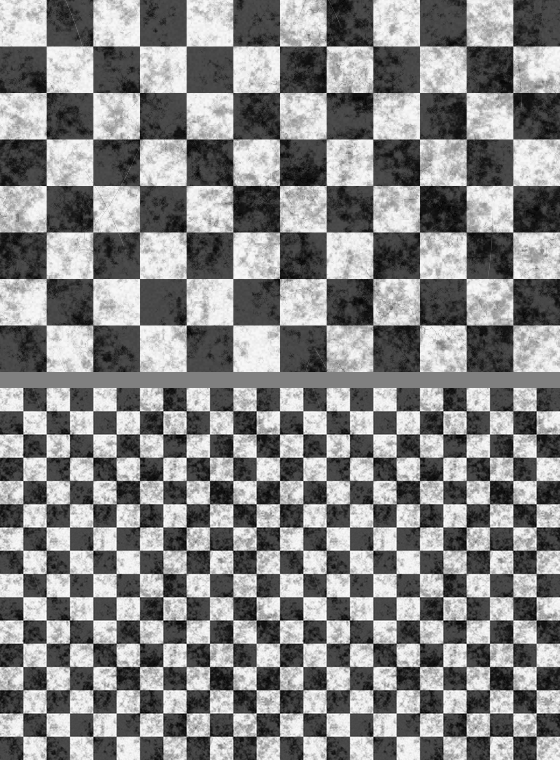
Top: one tile. Bottom: repeated 2 by 2.
Give the GLSL for this pattern, as a Shadertoy shader.

```glsl
// Worn black and white checkerboard, 12 by 8 squares, with a concrete-like surface.
// Wrapping fractal noise gives stains, grit and hairline cracks; a loop adds scratches.
// All noise periods are whole numbers of squares, so the canvas tiles.

const vec2 GRID = vec2(12.0, 8.0);
const float PI = 3.14159;

float hash(vec2 cell, float seed) {
    uvec3 v = uvec3(ivec3(vec3(cell, seed))) * uvec3(1597u, 3571u, 7919u);
    uint h = v.x ^ (v.y * 2663u) ^ (v.z * 4421u);
    h = (h ^ (h >> 15u)) * 739391u;
    h = (h ^ (h >> 13u)) * 974711u;
    return float((h ^ (h >> 16u)) & 65535u) / 65535.0;
}

// Value noise that repeats after the given period
float noise(vec2 p, vec2 period, float seed) {
    vec2 i = floor(p), f = fract(p);
    f = f * f * (3.0 - 2.0 * f);
    vec2 a = mod(i, period), b = mod(i + 1.0, period);
    return mix(mix(hash(a, seed), hash(vec2(b.x, a.y), seed), f.x),
               mix(hash(vec2(a.x, b.y), seed), hash(b, seed), f.x), f.y);
}

// Fractal sum, normalised to 0..1; scale is in noise cells per square
float fbm(vec2 p, float scale, float gain, float seed) {
    float sum = 0.0, total = 0.0, amp = 1.0;
    for (int k = 0; k < 4; k++) {
        sum += amp * noise(p * scale, GRID * scale, seed + float(k));
        total += amp;
        amp *= gain;
        scale *= 2.0;
    }
    return sum / total;
}

// Faint, slightly bent scratches, measured with wrapped offsets
float scratches(vec2 uv, float px) {
    float mark = 0.0;
    for (int k = 0; k < 7; k++) {
        vec2 id = vec2(float(k), 3.0);
        vec2 centre = vec2(hash(id, 51.0), hash(id, 52.0));
        vec2 d = (fract(uv - centre + 0.5) - 0.5) * GRID;
        float angle = mix(-0.7, 0.7, hash(id, 53.0));
        d = mat2(cos(angle), sin(angle), -sin(angle), cos(angle)) * d;
        float reach = mix(0.4, 1.2, hash(id, 54.0));
        float width = max(0.012, px * 0.7);
        float line = 1.0 - smoothstep(0.0, width, abs(d.x + 0.06 * d.y * d.y));
        mark += line * (1.0 - smoothstep(0.6 * reach, reach, abs(d.y)));
    }
    return min(mark, 1.0);
}

void mainImage(out vec4 fragColor, in vec2 fragCoord) {
    vec2 uv = fragCoord / iResolution.xy;
    vec2 p = uv * GRID;
    vec2 px = GRID / iResolution.xy;

    // Smooth checker mask: 1 on light squares, 0 on dark ones
    vec2 side = clamp(sin(PI * p) / (PI * 0.5 * px), -1.0, 1.0);
    float light = 0.5 - 0.5 * side.x * side.y;

    // Stains, grit and a broad darkening on the right
    float stain = fbm(p, 1.0, 0.6, 1.0);
    float grit = fbm(p, 6.0, 0.75, 11.0);
    float dust = fbm(p, 5.0, 0.75, 21.0);
    float shade = 0.03 * cos(2.0 * PI * (uv.x - 0.82));
    float tile = 0.04 * (hash(floor(p), 31.0) - 0.5);

    // Cracks follow the middle level of a noise field, only in some patches
    float ridge = abs(fbm(p, 2.0, 0.6, 41.0) - 0.5);
    float crack = (1.0 - smoothstep(0.0, 0.02, ridge)) * smoothstep(0.48, 0.65, stain);
    float pits = smoothstep(0.78, 0.92, noise(p * 8.0, GRID * 8.0, 61.0))
               * smoothstep(0.5, 0.65, stain);

    // Wear of each paint
    float darkWear = 0.48 * stain + 0.52 * grit + shade + tile;
    float lightWear = 0.3 * stain + 0.7 * dust + 0.5 * shade + 0.5 * tile;
    float darkTone = mix(0.285, 0.07, smoothstep(0.42, 0.68, darkWear));
    float lightTone = mix(0.95, 0.6, smoothstep(0.4, 0.75, lightWear));
    darkTone -= 0.05 * crack + 0.05 * pits;
    lightTone -= 0.13 * crack + 0.15 * pits;

    // Scratches are pale on dark squares and grey on light ones
    float scratch = scratches(uv, px.x);
    darkTone += 0.13 * scratch;
    lightTone -= 0.12 * scratch;

    // Fine grain
    float grain = noise(p * 24.0, GRID * 24.0, 71.0) - 0.5;
    float tone = mix(darkTone + 0.04 * grain, lightTone + 0.07 * grain, light);
    fragColor = vec4(vec3(clamp(tone, 0.03, 0.97)), 1.0);
}
```
